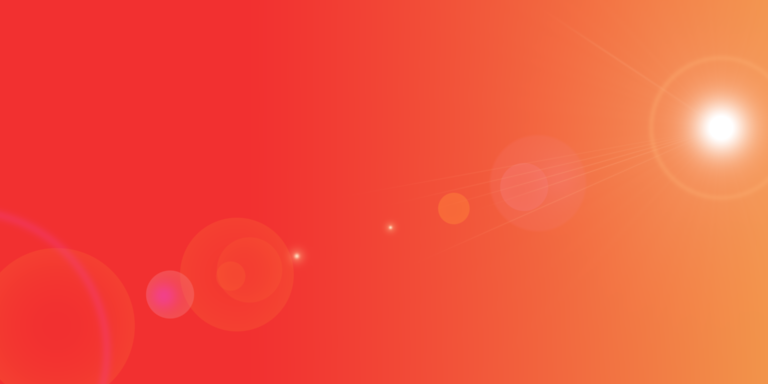
This background is drawn by a Shadertoy shader. Its source:

```glsl
// A red to orange backdrop lit by a white sun, with a diagonal lens flare.
// Soft discs, rings, sparks and thin streaks are distance functions mixed
// over a horizontal gradient; hashed angular noise adds fine rays.

const vec3 RED = vec3(0.95, 0.188, 0.188);
const vec3 AMBER = vec3(0.95, 0.58, 0.29);
const vec3 ORANGE = vec3(0.98, 0.42, 0.20);
const vec3 PEACH = vec3(0.99, 0.68, 0.50);
const vec3 PINK = vec3(0.96, 0.48, 0.48);
const vec3 MAGENTA = vec3(0.95, 0.25, 0.58);
const vec3 WHITE = vec3(1.0);
const vec2 SUN = vec2(1.878, 0.667);

float hash(float n) {
    n = fract(n * 0.1031);
    n *= n + 33.33;
    return fract(n * (n + n));
}

float noise(float x) {
    float cell = floor(x);
    return mix(hash(cell), hash(cell + 1.0), smoothstep(0.0, 1.0, x - cell));
}

// Bell-shaped falloff
float glow(float d, float width) {
    float t = d / width;
    return exp(-t * t);
}

// Filled disc whose opacity goes from inner at its centre to outer at its rim
float disc(vec2 p, vec2 center, float radius, float inner, float outer, float aa) {
    float d = length(p - center);
    float mask = 1.0 - smoothstep(-aa, aa, d - radius);
    float t = min(d / radius, 1.0);
    return mask * mix(inner, outer, t * t);
}

float ring(vec2 p, vec2 center, float radius, float width) {
    return glow(length(p - center) - radius, width);
}

// Thin line from a to b, fading out at both ends
float streak(vec2 p, vec2 a, vec2 b, float width) {
    vec2 ab = b - a;
    float t = clamp(dot(p - a, ab) / dot(ab, ab), 0.0, 1.0);
    float fade = smoothstep(0.0, 0.2, t) * (1.0 - smoothstep(0.5, 1.0, t));
    return glow(length(p - a - ab * t), width) * fade;
}

vec3 spark(vec3 col, vec2 p, vec2 center, float size) {
    float d = length(p - center);
    col = mix(col, PEACH, 0.45 * glow(d, size * 3.0));
    return mix(col, vec3(1.0, 0.88, 0.76), 0.9 * glow(d, size));
}

vec3 backdrop(vec2 p) {
    float t = clamp((p.x - 0.64) / 1.36, 0.0, 1.0);
    return mix(RED, AMBER, pow(t, 1.15));
}

vec3 leftGhosts(vec3 col, vec2 p, float aa) {
    col = mix(col, ORANGE, disc(p, vec2(0.148, 0.151), 0.203, 0.0, 0.27, aa));
    col = mix(col, MAGENTA, 0.28 * ring(p, vec2(-0.089, 0.083), 0.367, 0.014));
    col = mix(col, ORANGE, disc(p, vec2(0.617, 0.285), 0.148, 0.13, 0.28, aa));
    col = mix(col, ORANGE, disc(p, vec2(0.650, 0.297), 0.085, 0.10, 0.20, aa));
    col = mix(col, ORANGE, disc(p, vec2(0.601, 0.281), 0.038, 0.20, 0.24, aa));
    // Small disc with a magenta heart
    vec2 bead = vec2(0.443, 0.233);
    col = mix(col, PINK, disc(p, bead, 0.0625, 0.30, 0.42, aa));
    float heart = glow(length(p - bead + vec2(0.018, 0.004)), 0.038);
    return mix(col, MAGENTA, heart * disc(p, bead, 0.0625, 0.85, 0.6, aa));
}

vec3 rightGhosts(vec3 col, vec2 p, float aa) {
    col = mix(col, vec3(0.99, 0.49, 0.22), disc(p, vec2(1.182, 0.457), 0.041, 0.50, 0.55, aa));
    col = mix(col, PINK, disc(p, vec2(1.401, 0.523), 0.125, 0.24, 0.18, aa * 2.0));
    col = mix(col, PINK, disc(p, vec2(1.365, 0.513), 0.0625, 0.25, 0.36, aa));
    return mix(col, PINK, 0.28 * glow(length(p - vec2(1.458, 0.536)), 0.055));
}

// Faint streaks that fan out to the left of the sun
vec3 streaks(vec3 col, vec2 p, float aa) {
    float width = max(0.0022, aa * 0.8);
    float sum = 0.6 * streak(p, SUN, vec2(1.39, 0.99), width * 1.5);
    sum += 0.5 * streak(p, SUN, vec2(1.05, 0.30), width);
    for (int i = 0; i < 4; i++) {
        float k = float(i);
        float angle = 0.18 + 0.048 * k;
        float reach = mix(1.05, 0.70, k / 3.0);
        vec2 tip = SUN - reach * vec2(cos(angle), sin(angle));
        sum += (0.3 + 0.12 * k) * streak(p, SUN, tip, width);
    }
    return mix(col, PEACH, min(0.3 * sum, 0.5));
}

vec3 sun(vec3 col, vec2 p) {
    vec2 q = p - SUN;
    float d = length(q);
    float rays = noise(abs(atan(q.y, q.x)) * 30.0);
    col = mix(col, PEACH, 0.09 * rays * exp(-d * 4.0));
    col = mix(col, vec3(0.97, 0.62, 0.46), 0.36 * glow(d, 0.34));
    col = mix(col, vec3(0.99, 0.69, 0.44), 0.30 * ring(p, SUN, 0.182, 0.008));
    col = mix(col, PEACH, 0.60 * glow(d, 0.13));
    return mix(col, WHITE, min(1.2 * glow(d, 0.070), 1.0));
}

void mainImage(out vec4 fragColor, in vec2 fragCoord) {
    vec2 p = fragCoord / iResolution.y;
    p.x *= 2.0 * iResolution.y / iResolution.x;
    float aa = 1.0 / iResolution.y;
    vec3 col = leftGhosts(backdrop(p), p, aa);
    col = rightGhosts(col, p, aa);
    col = streaks(col, p, aa);
    col = spark(col, p, vec2(0.773, 0.333), 0.0065);
    col = spark(col, p, vec2(1.017, 0.4075), 0.0045);
    fragColor = vec4(sun(col, p), 1.0);
}
```
